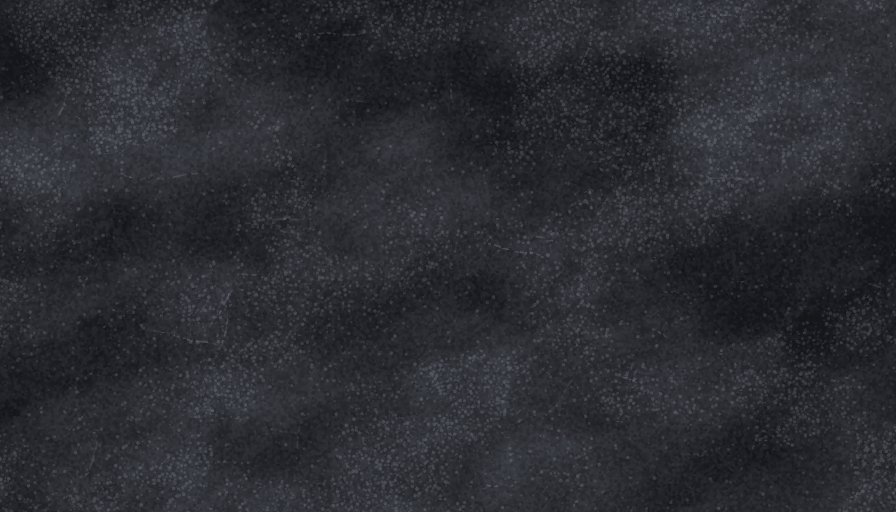
Write a Shadertoy shader that draws this texture.

```glsl
// A worn slate board: dark blue-grey clouds, clustered chalk specks,
// faint scratches and one-sided trowel smears. Smooth cellular noise makes
// the clouds, cellular dots make the chalk, a loop scatters the strokes.

vec3 hash3(vec2 p) {
    vec3 q = fract(p.xyx * vec3(0.1031, 0.1030, 0.0973));
    q += dot(q, q.yxz + 33.33);
    return fract((q.xxy + q.yzz) * q.zyx);
}

// Blend of random cell values, weighted by distance to each cell point
float smoothCells(vec2 p) {
    vec2 cell = floor(p), f = p - cell;
    float sum = 0.0, weights = 0.0;
    for (int y = -1; y <= 1; y++)
    for (int x = -1; x <= 1; x++) {
        vec2 o = vec2(x, y);
        vec3 h = hash3(cell + o + 50.0);
        vec2 d = o + h.xy - f;
        float w = exp(-8.0 * dot(d, d));
        sum += w * h.z;
        weights += w;
    }
    return sum / weights;
}

float layeredCells(vec2 p) {
    float sum = 0.0, amp = 0.5, total = 0.0;
    for (int i = 0; i < 5; i++) {
        sum += amp * smoothCells(p);
        total += amp;
        amp *= 0.55;
        p = p * 2.07 + vec2(17.3, 9.1);
    }
    return sum / total;
}

// Round chalk dots; density is the chance that a cell holds one
float chalkSpecks(vec2 p, float scale, float density) {
    p *= scale;
    float aa = 0.5 * scale / iResolution.y;
    vec2 cell = floor(p), f = p - cell;
    float speck = 0.0;
    for (int y = -1; y <= 1; y++)
    for (int x = -1; x <= 1; x++) {
        vec2 o = vec2(x, y);
        vec3 h = hash3(cell + o + 211.0);
        float present = step(h.z, density);
        float bright = fract(h.z * 57.0);
        float radius = 0.25 + 0.25 * bright;
        float d = length(o + h.xy - f);
        float dot1 = 1.0 - smoothstep(radius - aa, radius + aa, d);
        speck = max(speck, present * dot1 * (0.4 + 0.6 * bright));
    }
    return speck;
}

// x: thin scratches, y: soft smears that end in a sharp edge
vec2 strokes(vec2 p, float aspect) {
    vec2 marks = vec2(0.0);
    float px = 1.0 / iResolution.y;
    for (int i = 0; i < 64; i++) {
        vec3 place = hash3(vec2(i, 3.7) * 1.9);
        vec3 shape = hash3(vec2(i, 41.3) * 2.3);
        float angle = mix(-0.5, 0.25, shape.x) + 1.4 * step(0.72, place.z);
        vec2 along = vec2(cos(angle), sin(angle));
        vec2 d = p - place.xy * vec2(aspect, 1.0);
        float u = dot(d, along), v = dot(d, vec2(-along.y, along.x));
        v += 0.002 * sin(u * 70.0 + float(i));
        float len = 0.02 + 0.06 * shape.y * shape.y;
        float ends = 1.0 - smoothstep(0.6 * len, len, abs(u));
        float thin = 1.0 - smoothstep(0.0005, 0.0005 + 1.2 * px, abs(v));
        marks.x = max(marks.x, ends * thin * shape.z);
        float wide = 1.0 - smoothstep(0.8 * len, 1.6 * len, abs(u));
        float smear = smoothstep(-px, px, v) * exp(-max(v, 0.0) / 0.025);
        marks.y += wide * smear * (shape.z - 0.25);
    }
    return marks;
}

void mainImage(out vec4 fragColor, in vec2 fragCoord) {
    vec2 p = fragCoord / iResolution.y;
    float aspect = iResolution.x / iResolution.y;

    // Clouds and chalk patches, drawn out along a shallow rising diagonal
    vec2 tilted = mat2(0.94, -0.34, 0.34, 0.94) * p;
    float clouds = layeredCells(tilted * vec2(2.6, 4.2) + 3.0);
    float patches = layeredCells(tilted * vec2(5.0, 6.5) + 31.0);

    // Paler areas: lower left of centre, upper right corner, left side
    vec2 q = p / vec2(aspect, 1.0);
    float glow = 0.020 * exp(-9.0 * dot(q - vec2(0.33, 0.28), q - vec2(0.33, 0.28)));
    float worn = exp(-14.0 * dot(q - vec2(0.92, 0.95), q - vec2(0.92, 0.95)))
               + 0.6 * exp(-25.0 * dot(q - vec2(0.03, 0.70), q - vec2(0.03, 0.70)));

    // Chalk gathers in patches and worn areas
    float density = 0.06 + 0.65 * smoothstep(0.42, 0.74, patches + 0.10 * worn);
    float specks = chalkSpecks(p, 140.0, density);
    float grain = smoothCells(p * 190.0) - 0.5;
    vec2 marks = strokes(p, aspect);

    float slate = 0.149 + 0.20 * (clouds - 0.5) + 0.06 * (patches - 0.5);
    slate += glow + 0.035 * worn + 0.022 * marks.y;
    slate += 0.06 * grain + 0.10 * specks;
    slate += 0.11 * marks.x * smoothstep(-0.25, 0.2, grain);
    slate = max(slate, 0.085);

    vec3 color = slate * vec3(0.97, 1.0, 1.07) + vec3(-0.001, 0.0, 0.011);
    fragColor = vec4(color, 1.0);
}
```
